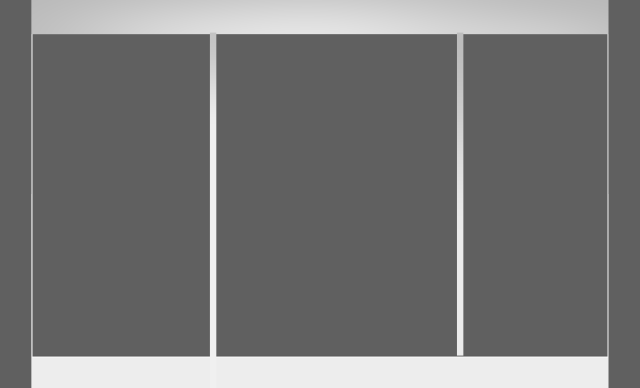
This background is drawn by a Shadertoy shader. Its source:

```glsl
const vec3 PANEL_GREY = vec3(0.378);
const vec3 PANEL_EDGE = vec3(0.33);
const vec3 FLOOR_LIGHT = vec3(0.93);
const vec3 RIM_LIGHT = vec3(0.96);

// Antialiased coverage of the interval [a, b]
float span(float x, float a, float b, float pixel) {
    return clamp((min(x, b) - max(x, a)) / pixel + 0.5, 0.0, 1.0)
         * clamp((b - a) / pixel, 0.0, 1.0);
}

// Antialiased coverage of an axis-aligned box
float box(vec2 p, vec2 low, vec2 high, vec2 pixel) {
    vec2 inside = clamp((p - low) / pixel + 0.5, 0.0, 1.0)
                - clamp((p - high) / pixel + 0.5, 0.0, 1.0);
    return inside.x * inside.y;
}

// Soft elliptical glow around a centre
float glow(vec2 p, vec2 centre, vec2 radius) {
    vec2 d = (p - centre) / radius;
    return exp(-dot(d, d));
}

// Wall light above the panels: broad pool with darker corners
vec3 wallLight(vec2 p) {
    float tone = 0.715 + 0.18 * glow(p, vec2(0.49, 0.895), vec2(0.30, 0.125));
    tone += 0.035 * glow(p, vec2(0.22, 0.91), vec2(0.16, 0.09));
    tone += 0.05 * glow(p, vec2(0.86, 0.90), vec2(0.16, 0.07));
    return vec3(tone);
}

// Vertical divider shading, from a shaded top to a bright base
vec3 dividerLight(float y, float topTone, float baseTone, float fade) {
    return vec3(mix(baseTone, topTone, smoothstep(0.915 - fade, 0.915, y)));
}

void mainImage(out vec4 fragColor, in vec2 fragCoord) {
    vec2 uv = fragCoord / iResolution.xy;
    vec2 pixel = 1.0 / iResolution.xy;

    // Page between the side margins
    float page = box(uv, vec2(0.0490, -0.1), vec2(0.9508, 1.1), pixel);
    vec3 pageColor = mix(FLOOR_LIGHT, wallLight(uv), step(0.5, uv.y));

    // Bright rims beside and below the panels
    float rim = box(uv, vec2(0.0490, 0.0775), vec2(0.9508, 0.912), pixel);
    pageColor = mix(pageColor, RIM_LIGHT, rim);

    // Panel area with a thin shaded lower edge
    float panels = box(uv, vec2(0.0508, 0.0812), vec2(0.9492, 0.912), pixel);
    float lowerEdge = 1.0 - smoothstep(0.0812, 0.0850, uv.y);
    pageColor = mix(pageColor, mix(PANEL_GREY, PANEL_EDGE, lowerEdge), panels);

    // Two dividers split the panel area
    float leftDivider = box(uv, vec2(0.3280, -0.1), vec2(0.3380, 0.916), pixel);
    float rightDivider = box(uv, vec2(0.7140, 0.0835), vec2(0.7240, 0.916), pixel);
    pageColor = mix(pageColor, dividerLight(uv.y, 0.77, 0.94, 0.26), leftDivider);
    pageColor = mix(pageColor, dividerLight(uv.y, 0.74, 0.92, 0.52), rightDivider);

    fragColor = vec4(mix(PANEL_GREY, pageColor, page), 1.0);
}
```
